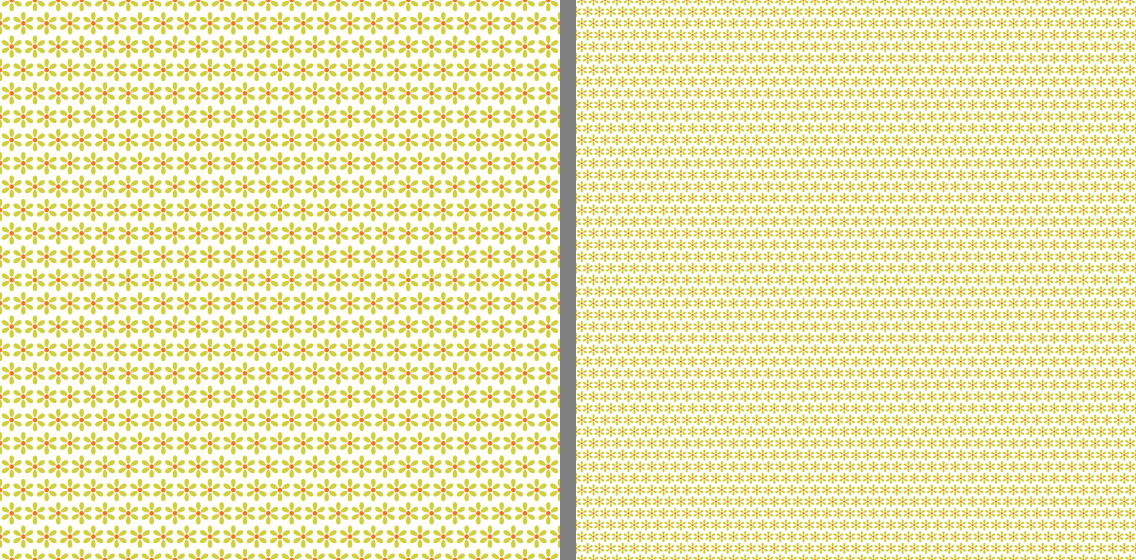
Left: one tile. Right: repeated 2 by 2.
A three.js fragment shader for this pattern:

```glsl
#define REPEATS 24.0
#define PETALS 6.0
#define PETAL_MID 0.302
#define PETAL_LENGTH 0.177
#define PETAL_WIDTH 0.096
#define PETAL_TAPER 0.2
#define CORE_RADIUS 0.098
#define GROUND vec3(1.0, 1.0, 0.99)
#define PETAL_COLOR vec3(0.82, 0.81, 0.23)
#define CORE_COLOR vec3(0.98, 0.44, 0.12)

varying vec2 vUv;

// Folds the plane so every petal lies along +y.
vec2 foldPetals(vec2 p) {
  float sector = 6.2831853 / PETALS;
  float angle = mod(atan(p.x, p.y) + 0.5 * sector, sector) - 0.5 * sector;
  return length(p) * vec2(sin(angle), cos(angle));
}

// Approximate signed distance to an ellipse that widens outward.
float petalDistance(vec2 p) {
  float along = (p.y - PETAL_MID) / PETAL_LENGTH;
  float halfWidth = PETAL_WIDTH * (1.0 + PETAL_TAPER * clamp(along, -1.5, 1.5));
  vec2 q = vec2(p.x / halfWidth, along);
  float k = max(length(q), 0.001);
  float slope = length(q / vec2(halfWidth, PETAL_LENGTH));
  return k * (k - 1.0) / max(slope, 0.001);
}

float coverage(float dist, float pixel) {
  return clamp(0.5 - dist / pixel, 0.0, 1.0);
}

void main() {
  vec2 grid = vUv * REPEATS;
  float pixel = max(fwidth(grid.x), fwidth(grid.y));

  // Rows centred on whole heights; even rows shift by half a cell.
  float row = floor(grid.y + 0.5);
  float shift = 0.5 * mod(row, 2.0);
  vec2 cell = vec2(fract(grid.x + shift) - 0.5, grid.y - row);

  // Petals, then the round core.
  vec3 color = mix(GROUND, PETAL_COLOR, coverage(petalDistance(foldPetals(cell)), pixel));
  color = mix(color, CORE_COLOR, coverage(length(cell) - CORE_RADIUS, pixel));

  gl_FragColor = vec4(color, 1.0);
}
```
